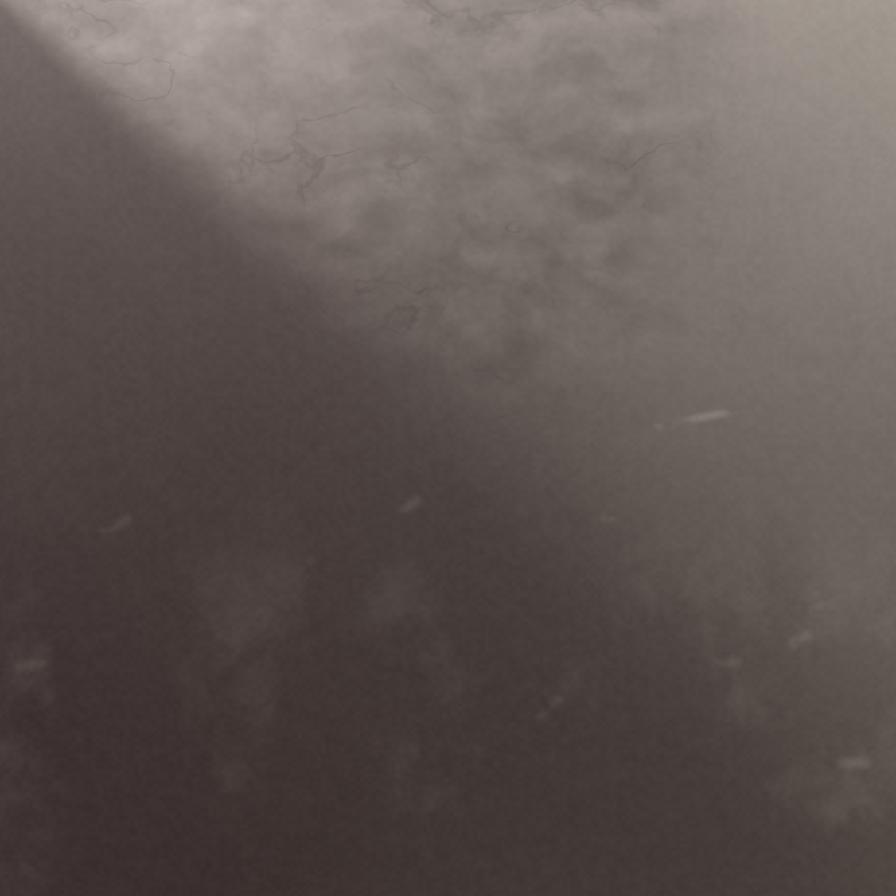
This texture is drawn by a three.js fragment shader. Its source:

```glsl
// Worn grey-brown metal sheet with a soft diagonal shadow, mottled sheen and faint scuffs
varying vec2 vUv;

float hash(vec2 p) {
  return fract(sin(dot(p, vec2(127.1, 311.7))) * 43758.5453);
}

float noise(vec2 p) {
  vec2 cell = floor(p), f = fract(p);
  f = f * f * (3.0 - 2.0 * f);
  return mix(mix(hash(cell), hash(cell + vec2(1.0, 0.0)), f.x),
             mix(hash(cell + vec2(0.0, 1.0)), hash(cell + 1.0), f.x), f.y);
}

float fbm(vec2 p) {
  float sum = 0.0, amplitude = 0.5;
  for (int i = 0; i < 5; i++) {
    sum += amplitude * noise(p);
    p = mat2(1.6, 1.2, -1.2, 1.6) * p + 7.3;
    amplitude *= 0.5;
  }
  return sum;
}

float segment(vec2 p, vec2 a, vec2 b) {
  vec2 ab = b - a;
  return length(p - a - ab * clamp(dot(p - a, ab) / dot(ab, ab), 0.0, 1.0));
}

// Pale scratch, broken up by noise along its length
float scratch(vec2 p, vec2 a, vec2 b, float width) {
  float line = 1.0 - smoothstep(0.0, width, segment(p, a, b));
  return line * smoothstep(0.3, 0.65, fbm(p * vec2(35.0, 60.0)));
}

void main() {
  vec2 p = vUv;

  // Shadowed base, brighter toward the top and the right
  float tone = 0.23 + 0.235 * pow(p.y, 1.9) + 0.065 * p.x * p.x;

  // Light above a diagonal edge that blurs away from the upper left corner
  float edge = (p.y - 1.0 + 0.87 * p.x) / 1.325;
  float blur = 0.012 + 0.24 * p.x;
  float lit = smoothstep(-blur * 0.8, blur, edge);
  vec2 toGlow = (p - vec2(0.2, 0.98)) / vec2(0.25, 0.27);
  tone += lit * (0.08 + 0.13 * exp(-dot(toGlow, toGlow)));

  // Smooth reflection along the right side
  float sheen = smoothstep(-0.06, 0.1, p.x - 0.56 - 0.22 * p.y);
  tone += 0.025 * sheen * smoothstep(0.3, 0.75, p.y);

  // Mottling and thin dark creases in the lit part
  vec2 warp = vec2(fbm(p * 9.0), fbm(p * 9.0 + 20.0)) - 0.5;
  vec2 q = p + 0.06 * warp;
  float worn = lit * (1.0 - 0.85 * sheen) * smoothstep(0.48, 0.66, p.y);
  float mottle = fbm(q * vec2(24.0, 36.0));
  float ridge = abs(fbm(q * vec2(13.0, 20.0) + 4.0) - 0.48);
  float crease = (1.0 - smoothstep(0.0, 0.035, ridge)) * smoothstep(0.4, 0.65, fbm(p * 11.0 + 31.0));
  tone += worn * (0.13 * (mottle - 0.48) - 0.045 * crease);

  // Broad cloudiness and pale smudges near the bottom
  tone += 0.025 * (fbm(p * 4.0 + 11.0) - 0.48);
  float smudge = smoothstep(0.54, 0.76, fbm(q * vec2(11.0, 9.0) + 52.0));
  tone += 0.045 * smudge * (1.0 - smoothstep(0.25, 0.5, p.y));

  // Scattered scuffs and one longer scratch at the right
  for (int i = 0; i < 9; i++) {
    float id = float(i);
    vec2 start = vec2(hash(vec2(id, 1.7)), 0.05 + 0.6 * hash(vec2(id, 5.3)));
    float angle = 1.6 * hash(vec2(id, 9.1)) - 0.3;
    vec2 reach = (0.008 + 0.02 * hash(vec2(id, 3.9))) * vec2(cos(angle), sin(angle));
    tone += 0.055 * scratch(p, start, start + reach, 0.011);
  }
  tone += 0.08 * scratch(p, vec2(0.735, 0.524), vec2(0.845, 0.547), 0.008);

  // Fine grain
  tone += 0.018 * (noise(p * 230.0) - 0.5) + 0.012 * (noise(p * 110.0 + 3.0) - 0.5);

  // Warm grey tint, slightly greener on the right
  vec3 tint = vec3(0.0, 0.043 - 0.008 * p.x, 0.037 + 0.045 * tone);
  gl_FragColor = vec4(tone - tint, 1.0);
}
```
